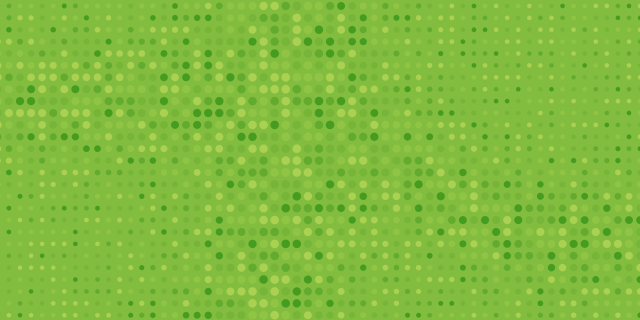
Reproduce this pattern procedurally as a WebGL 2 fragment shader.

```glsl
#version 300 es
precision highp float;

#define COLUMNS 57.8
#define ROWS 26.9
#define COLUMN_SHIFT 0.305
#define RADIUS_MIN 0.0070
#define RADIUS_MAX 0.0134
#define BACKGROUND vec3(0.51, 0.74, 0.25)
#define LIGHT vec3(0.67, 0.82, 0.32)
#define FAINT_LIGHT vec3(0.565, 0.77, 0.27)
#define FAINT_DARK vec3(0.465, 0.71, 0.22)
#define MEDIUM vec3(0.39, 0.67, 0.18)
#define DARK vec3(0.27, 0.61, 0.12)

uniform vec2 u_resolution;
out vec4 outColor;

float hash(vec2 cell) {
    vec3 q = fract(cell.xyx * vec3(0.1031, 0.1030, 0.0973));
    q += dot(q, q.yzx + 33.33);
    return fract((q.x + q.y) * q.z);
}

// Bell-shaped falloff around a ridge line
float ridge(float offset, float width) {
    float t = offset / width;
    return exp(-t * t);
}

// Dots swell along an upright band and a band falling to the right
float dotRadius(vec2 center) {
    float uprightX = 0.93 - 0.10 * center.y * center.y;
    float crossingY = 0.32 + 0.43 * smoothstep(0.75, 1.80, center.x);
    float upright = ridge(center.x - uprightX, 0.30);
    float crossing = 0.88 * ridge(center.y - crossingY, 0.20);
    float swell = 1.0 - (1.0 - upright) * (1.0 - crossing);
    return mix(RADIUS_MIN, RADIUS_MAX, swell);
}

// Weighted choice among the five dot tones
vec3 dotColor(float pick) {
    if (pick < 0.23) return LIGHT;
    if (pick < 0.48) return FAINT_LIGHT;
    if (pick < 0.72) return FAINT_DARK;
    if (pick < 0.89) return MEDIUM;
    return DARK;
}

void main() {
    // Height units, with y measured down from the top edge
    vec2 position = gl_FragCoord.xy / u_resolution.y;
    position.y = 1.0 - position.y;
    float pixel = 1.0 / u_resolution.y;

    // Grid cell and its center
    vec2 pitch = vec2(2.0 / COLUMNS, 1.0 / ROWS);
    vec2 shift = vec2(COLUMN_SHIFT, 0.0);
    vec2 cell = floor(position / pitch - shift);
    vec2 center = (cell + shift + 0.5) * pitch;

    // Antialiased disc
    float edge = length(position - center) - dotRadius(center);
    float coverage = 1.0 - smoothstep(-0.7 * pixel, 0.7 * pixel, edge);
    vec3 tone = dotColor(hash(cell + 17.0));
    outColor = vec4(mix(BACKGROUND, tone, coverage), 1.0);
}
```
